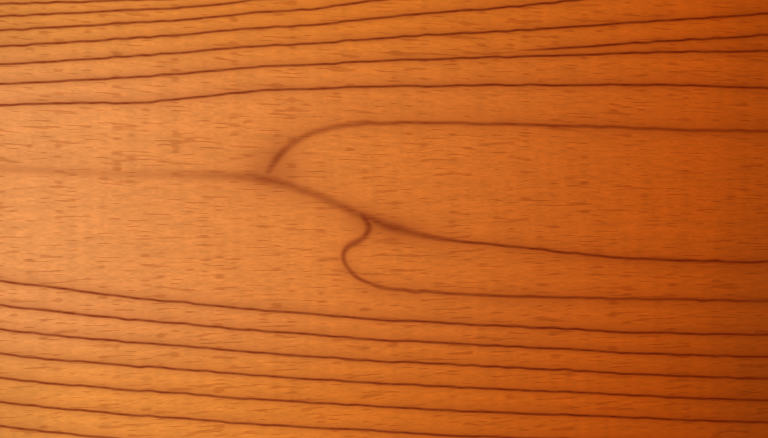
Give the GLSL for this texture, as a WebGL 2 fragment shader.

```glsl
#version 300 es
precision highp float;
uniform vec2 u_resolution;
out vec4 fragColor;

float hash(vec2 p) {
  return fract(sin(dot(p, vec2(127.1, 311.7))) * 43758.5453);
}

float noise(vec2 p) {
  vec2 i = floor(p), f = fract(p);
  f = f * f * (3.0 - 2.0 * f);
  return mix(mix(hash(i), hash(i + vec2(1, 0)), f.x),
             mix(hash(i + vec2(0, 1)), hash(i + vec2(1, 1)), f.x), f.y);
}

// Parabola through heights at the left edge, centre and right edge
float arc(float x, float left, float mid, float right) {
  return left * (1.0 - x) * (1.0 - 2.0 * x) + 4.0 * mid * x * (1.0 - x) + right * x * (2.0 * x - 1.0);
}

// Thin dark core with a softer stain around it
float ring(float d, float width, float halo) {
  d = abs(d);
  return 0.5 * smoothstep(width, 0.0, d) + 0.3 * exp(-d / halo);
}

float bezierDistance(vec2 p, vec2 a, vec2 b, vec2 c) {
  float best = 9.0;
  vec2 from = a;
  for (int i = 1; i <= 12; i++) {
    float t = float(i) / 12.0;
    vec2 to = mix(mix(a, b, t), mix(b, c, t), t);
    vec2 along = to - from, rel = p - from;
    best = min(best, length(rel - along * clamp(dot(rel, along) / dot(along, along), 0.0, 1.0)));
    from = to;
  }
  return best;
}

float blot(vec2 p, vec2 centre, vec2 size) {
  vec2 d = (p - centre) / size;
  return exp(-dot(d, d));
}

// Growth rings above and below the heart
float outerRings(vec2 uv) {
  float ink = 0.0, x = uv.x;
  for (int n = 0; n < 7; n++) {
    float i = float(n);
    float top = arc(x, 0.758 + 0.0514 * i - 0.002 * i * i,
                    0.801 + 0.0616 * i - 0.003 * i * i, 0.799 + 0.0845 * i);
    top -= 0.012 * exp(-i - pow((x - 0.2) / 0.1, 2.0));
    float low = arc(x, 0.357 - 0.0555 * i, 0.271 - 0.0445 * i - 0.0014 * i * i, 0.237 - 0.0502 * i);
    float dTop = uv.y - top, dLow = uv.y - low;
    ink = max(ink, ring(dTop, 0.005, dTop < 0.0 ? 0.007 : 0.013));
    ink = max(ink, ring(dLow, 0.005, dLow > 0.0 ? 0.013 : 0.007));
  }
  float branch = uv.y - mix(0.882, 0.920, (x - 0.65) / 0.35);
  return max(ink, ring(branch, 0.005, 0.01) * smoothstep(0.64, 0.74, x));
}

// Forked figure in the middle of the board
float heartFigure(vec2 uv, vec2 p) {
  float x = uv.x;
  float seam = 0.612 - 0.014 * smoothstep(0.0, 0.3, x) - 0.142 * smoothstep(0.305, 0.59, x)
             - 0.052 * smoothstep(0.5, 0.9, x);
  float crisp = smoothstep(0.50, 0.62, x);
  float ink = ring(uv.y - seam, mix(0.018, 0.0055, crisp), mix(0.03, 0.013, crisp))
            * (0.24 + 0.32 * smoothstep(0.2, 0.36, x) + 0.38 * smoothstep(0.52, 0.62, x));

  // Upper arm, wide and smoky where it curls down
  float bend = exp(-max(x - 0.345, 0.0) / 0.039);
  float upper = 0.721 - 0.1256 * bend - 0.021 * smoothstep(0.5, 1.0, x);
  float dUpper = (uv.y - upper) / sqrt(1.0 + 3.36 * bend * bend);
  float curl = smoothstep(0.55, 0.36, x);
  ink = max(ink, ring(dUpper, mix(0.007, 0.014, curl), dUpper > 0.0 ? 0.02 + 0.025 * curl : 0.013)
               * smoothstep(0.325, 0.365, x) * mix(0.72, 0.55, curl));

  // Seam rolls over into the hooked lower arm
  float hook = bezierDistance(p, vec2(0.825, 0.510), vec2(0.862, 0.468), vec2(0.806, 0.443));
  hook = min(hook, bezierDistance(p, vec2(0.806, 0.443), vec2(0.760, 0.416), vec2(0.811, 0.372)));
  hook = min(hook, bezierDistance(p, vec2(0.811, 0.372), vec2(0.849, 0.342), vec2(0.959, 0.333)));
  ink = max(ink, ring(hook, mix(0.008, 0.014, smoothstep(0.36, 0.47, p.y)), 0.019) * 0.75);
  float lower = 0.322 + 0.064 * exp(-(x - 0.448) / 0.059) - 0.007 * smoothstep(0.6, 1.0, x);
  ink = max(ink, 0.8 * ring(uv.y - lower, 0.006, 0.014) * smoothstep(0.525, 0.55, x));

  // Stains where the branches meet
  ink += 0.25 * blot(p, vec2(0.625, 0.620), vec2(0.065, 0.055));
  return ink + 0.24 * blot(p + vec2(0.0, 0.25 * (p.x - 0.88)), vec2(0.88, 0.485), vec2(0.09, 0.032));
}

void main() {
  vec2 uv = gl_FragCoord.xy / u_resolution;
  vec2 p = vec2(uv.x * 1.753, uv.y);
  // Slight waver of the rings
  vec2 bent = uv;
  bent.y += 0.005 * (noise(p * vec2(7.0, 5.0)) - 0.5) + 0.003 * (noise(p * vec2(38.0, 12.0)) - 0.5);
  vec2 bentP = vec2(p.x + 0.006 * (noise(p * vec2(20.0, 60.0)) - 0.5), bent.y);

  // Light falls off from left to right
  vec3 wood = mix(vec3(0.92, 0.585, 0.325), vec3(0.86, 0.48, 0.20), smoothstep(0.0, 0.55, uv.x));
  wood = mix(wood, vec3(0.71, 0.295, 0.05), smoothstep(0.35, 1.0, uv.x + 0.12 * (0.5 - uv.y)));
  float outer = smoothstep(0.24, 0.46, abs(uv.y - 0.53));
  wood *= mix(vec3(1.0), vec3(1.0, 0.98, 0.80), outer);
  wood *= 1.0 - 0.15 * smoothstep(0.75, 1.05, uv.x) * smoothstep(0.75, 0.0, uv.y);
  wood *= 1.0 - 0.07 * smoothstep(0.9, 1.0, uv.x) - 0.06 * smoothstep(0.1, 0.0, uv.x) * outer;

  // Fibres, pores and faint cross figure
  float slope = 0.06 * sin(3.0 * (uv.y - 0.5)) * p.x;
  vec2 grain = vec2(p.x, p.y + slope + 0.004 * noise(p * vec2(18.0, 9.0)));
  float fibre = noise(grain * vec2(42.0, 190.0)) - 0.5;
  float fine = noise(grain * vec2(120.0, 280.0) + 31.0) - 0.5;
  float streak = noise(grain * vec2(5.0, 55.0) + 9.0) - 0.5;
  float ripple = noise(p * vec2(70.0, 7.0) + 17.0) - 0.5;
  float pore = smoothstep(0.66, 0.94, noise(grain * vec2(30.0, 215.0) + 53.0));
  wood *= 1.0 + 0.07 * fibre + 0.07 * fine + 0.03 * streak + 0.03 * ripple;
  wood *= 1.0 - pore * vec3(0.09, 0.14, 0.18);

  float ink = max(outerRings(bent), heartFigure(bent, bentP));
  ink *= 1.0 + 0.35 * fibre + 0.25 * fine;
  vec3 stain = mix(vec3(0.50, 0.19, 0.08), vec3(0.38, 0.10, 0.02), smoothstep(0.2, 0.9, uv.x));
  fragColor = vec4(mix(wood, stain, clamp(ink, 0.0, 0.9)), 1.0);
}
```
